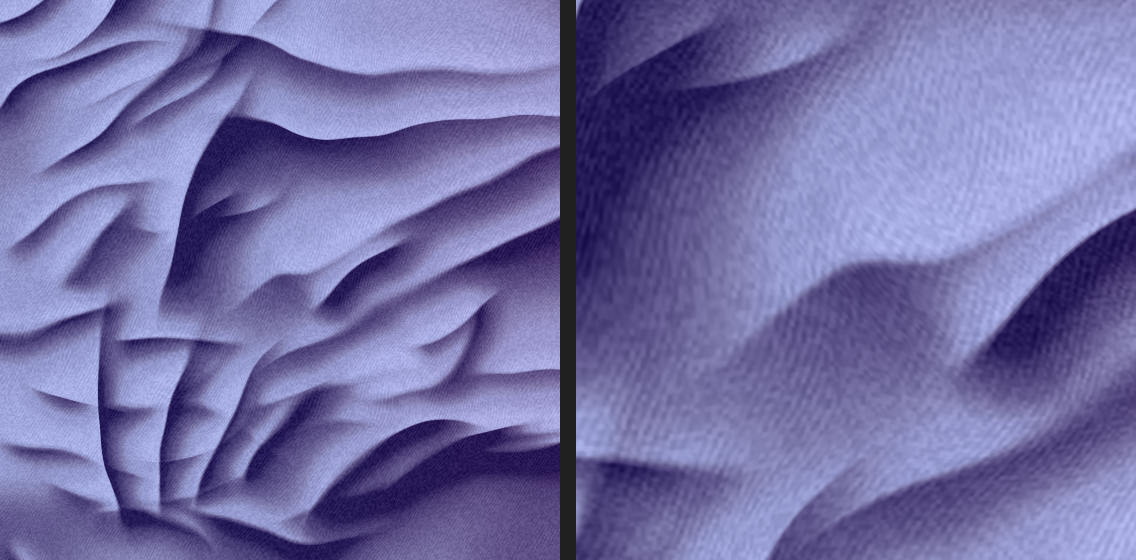
Left, the full canvas; right, a detail of the centre.
A WebGL 2 fragment shader for this texture:

```glsl
#version 300 es
precision highp float;
// Draped lavender cloth: soft folds fanning out of a gathered knot, with a fine twill weave.

uniform vec2 u_resolution;
out vec4 fragColor;

const float SHADOW_TONE = -0.16;
const float RIDGE_TONE = 1.04;

float hash(vec2 p) {
    vec3 q = fract(p.xyx * vec3(0.1031, 0.1030, 0.0973));
    q += dot(q, q.yzx + 33.33);
    return fract((q.x + q.y) * q.z);
}

float noise(vec2 p) {
    vec2 cell = floor(p);
    vec2 f = fract(p);
    f = f * f * f * (f * (f * 6.0 - 15.0) + 10.0);
    float low = mix(hash(cell), hash(cell + vec2(1, 0)), f.x);
    float high = mix(hash(cell + vec2(0, 1)), hash(cell + vec2(1, 1)), f.x);
    return mix(low, high, f.y);
}

vec2 warp(vec2 p, float frequency, float amount) {
    vec2 offset = vec2(noise(p * frequency + 7.0), noise(p * frequency + 31.0));
    return p + (offset - 0.5) * amount;
}

// Adds one bent fold: a lit ridge above its line and a fading shadow below.
float addFold(float tone, vec2 p, vec2 origin, float angle, float len, float bend, float width) {
    vec2 d = p - origin;
    vec2 axis = vec2(cos(angle), sin(angle));
    float along = dot(d, axis) / len;
    float across = dot(d, vec2(-axis.y, axis.x)) - bend * len * 4.0 * along * (1.0 - along);
    float fade = smoothstep(0.0, 0.25, along) * (1.0 - smoothstep(0.65, 1.1, along));
    float vary = noise(vec2(along * 3.0, angle * 9.0 + origin.y * 20.0));
    float softness = mix(0.002, 0.024, vary * vary);
    float side = smoothstep(-softness, softness, across);
    float depth = max(-across, 0.0) / width;
    float shadow = (1.0 - side) * exp(-depth * sqrt(depth));
    float ridge = side * exp(-max(across, 0.0) / (width * 0.9));
    tone = mix(tone, SHADOW_TONE, 0.95 * fade * shadow);
    return mix(tone, RIDGE_TONE, 0.88 * fade * ridge);
}

// Short irregular folds scattered in a box, turning from the low to the high angle.
float addCrumples(float tone, vec2 p, float count, float seed, vec4 box, vec2 angles, float size) {
    for (float i = 0.0; i < count; i++) {
        float a = hash(vec2(i, seed));
        float b = hash(vec2(i, seed + 8.0));
        float c = hash(vec2(i, seed + 20.0));
        float height = 1.0 - (i + 0.5) / count;
        vec2 origin = mix(box.xy, box.zw, vec2(fract(i * 0.618), height));
        float angle = mix(angles.x, angles.y, height) + (a - 0.5) * 0.9;
        float len = size * (0.6 + 0.7 * b);
        tone = addFold(tone, p, origin, angle, len, (c - 0.5) * 0.5, 0.025 + 0.045 * a);
    }
    return tone;
}

// Long folds sweeping to the right, from the top one down.
float addFan(float tone, vec2 p) {
    for (float i = 0.0; i < 7.0; i++) {
        float t = 1.2 - 0.2 * i;
        float rise = t - 0.45;
        float y = 0.25 + 2.4 * rise * rise * rise + 0.12 * t * t;
        vec2 origin = vec2(0.45 - 0.17 * t * t, min(y, 0.97));
        float angle = 0.2 + 0.32 * cos(6.9 * (t - 0.7));
        float width = 0.08 + 0.04 * t * hash(vec2(i, 41.0));
        tone = addFold(tone, p, origin, angle, 0.9, 0.1 * (1.0 - t), width);
    }
    return tone;
}

// Steep gathered folds around the knot.
float addKnot(float tone, vec2 p) {
    for (float i = 0.0; i < 4.0; i++) {
        vec2 origin = vec2(0.24, 0.0) + i * vec2(0.055, 0.03);
        tone = addFold(tone, p, origin, 1.75 - 0.25 * i, 0.48 - 0.07 * i, 0.12, 0.045);
    }
    return tone;
}

vec3 clothColor(float tone) {
    vec3 color = mix(vec3(0.14, 0.10, 0.34), vec3(0.29, 0.25, 0.47), smoothstep(0.0, 0.25, tone));
    color = mix(color, vec3(0.38, 0.35, 0.56), smoothstep(0.2, 0.45, tone));
    color = mix(color, vec3(0.49, 0.48, 0.67), smoothstep(0.4, 0.6, tone));
    color = mix(color, vec3(0.58, 0.60, 0.81), smoothstep(0.54, 0.74, tone));
    return mix(color, vec3(0.66, 0.69, 0.90), smoothstep(0.76, 0.98, tone));
}

// Fine slanted threads broken up by grain.
float weave(vec2 p) {
    float thread = sin(6.2832 * 180.0 * dot(p, vec2(0.88, -0.47)));
    float grain = noise(p * 330.0) - 0.5;
    return 0.03 * thread * noise(p * 40.0) + 0.085 * grain;
}

void main() {
    vec2 uv = gl_FragCoord.xy / u_resolution.y;
    vec2 p = warp(warp(uv, 3.0, 0.08), 9.0, 0.028);

    float tone = 0.64 + 0.55 * (noise(p * 4.0) - 0.5);
    tone = addCrumples(tone, p, 24.0, 3.0, vec4(-0.12, 0.0, 0.3, 1.0), vec2(-0.1, 0.95), 0.33);
    tone = addFold(tone, p, vec2(0.25, 0.4), 1.18, 0.52, 0.08, 0.085);
    tone = addFan(tone, p);
    tone = addCrumples(tone, p, 6.0, 57.0, vec4(0.5, 0.0, 0.8, 0.48), vec2(0.1, 0.3), 0.4);
    tone = addKnot(tone, p);

    vec3 color = clothColor(clamp(tone, 0.0, 1.0));
    color += vec3(0.015, -0.012, -0.01) * smoothstep(0.4, 1.0, uv.x);
    fragColor = vec4(color + weave(p), 1.0);
}
```
